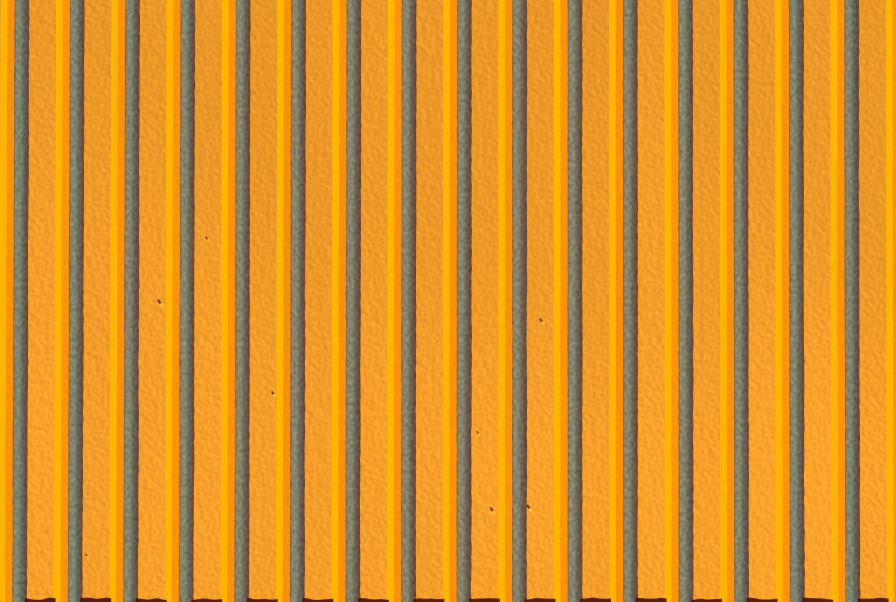
A WebGL 2 fragment shader for this texture:

```glsl
#version 300 es
precision highp float;
// Orange ribbed metal cladding: stucco faces, sunlit bevels and shaded grey grooves.

#define RIBS 16.2        // ribs across the canvas
#define FIRST_EDGE 0.0326 // left edge of the first full rib at the top
#define FACE_END 0.485   // profile breaks, as parts of one period
#define BEVEL_END 0.605
#define SIDE_END 0.735
#define GRAIN 190.0      // stucco bumps across the canvas
#define RELIEF 0.11      // strength of the stucco
#define LIP 0.0055       // height of the dark lower lip
#define DENT_CHANCE 0.09

uniform vec2 u_resolution;
out vec4 fragColor;

const vec3 FACE   = vec3(0.945, 0.612, 0.165);
const vec3 BEVEL  = vec3(1.000, 0.710, 0.000);
const vec3 SIDE   = vec3(0.985, 0.570, 0.045);
const vec3 GROOVE = vec3(0.565, 0.515, 0.415);
const vec3 SHADE  = vec3(0.405, 0.375, 0.325);
const vec3 RIM    = vec3(0.450, 0.280, 0.190);
const vec3 COOL   = vec3(0.86, 1.02, 1.08);
const vec3 LIP_COLOR = vec3(0.26, 0.08, 0.03);

vec2 hash2(vec2 p) {
  vec3 q = fract(p.xyx * vec3(0.1031, 0.1030, 0.0973));
  q += dot(q, q.yzx + 33.33);
  return fract((q.xx + q.yz) * q.zy);
}

float corner(vec2 cell, vec2 offset) {
  float angle = 6.2832 * hash2(cell).x;
  return dot(vec2(cos(angle), sin(angle)), offset);
}

float gradientNoise(vec2 p) {
  vec2 i = floor(p), f = fract(p);
  vec2 w = f * f * f * (f * (f * 6.0 - 15.0) + 10.0);
  vec2 e = vec2(1.0, 0.0);
  return mix(mix(corner(i, f), corner(i + e, f - e), w.x),
             mix(corner(i + e.yx, f - e.yx), corner(i + 1.0, f - 1.0), w.x), w.y);
}

float stucco(vec2 p) {
  return gradientNoise(p * GRAIN) + 0.6 * gradientNoise(p * GRAIN * 0.47 + 17.0);
}

// Antialiased step; pixel is the size of one pixel in the units of x
float edge(float at, float x, float pixel) {
  return clamp((x - at) / pixel + 0.5, 0.0, 1.0);
}

// Sparse dents: dark pit with a lit lower rim
float dents(vec2 p) {
  vec2 grid = p * 14.0, cell = floor(grid);
  vec2 seed = hash2(cell + 5.0);
  vec2 d = fract(grid) - 0.2 - 0.6 * hash2(cell + 31.0);
  d.x += 0.4 * d.y;
  float size = mix(0.025, 0.05, seed.y);
  float pit = smoothstep(size, 0.3 * size, length(d * vec2(1.3, 0.8)));
  float lit = smoothstep(size, 0.3 * size, length(d + vec2(-0.3, 1.2) * size));
  return step(seed.x, DENT_CHANCE) * (0.25 * lit - 0.6 * pit);
}

void main() {
  vec2 p = gl_FragCoord.xy / u_resolution.x;
  vec2 uv = gl_FragCoord.xy / u_resolution;
  float pixel = RIBS / u_resolution.x;

  // Rib coordinate, with a slight fan towards the bottom; wraps inside the groove
  float x = p.x + (1.0 - uv.y) * (0.0026 - 0.0041 * p.x);
  float u = (x - FIRST_EDGE) * RIBS;
  float rib = floor(u + 0.15);
  float t = u - rib;
  float wobble = 0.012 * gradientNoise(vec2(rib * 7.3, p.y * 110.0))
               + 0.010 * gradientNoise(vec2(rib * 3.1, p.y * 9.0));

  // Relief lit from the right
  float bump = stucco(p) - stucco(p + vec2(0.0016, 0.0010));
  float fine = gradientNoise(p * vec2(260.0, 210.0) + 40.0);
  float broad = gradientNoise(p * vec2(5.0, 4.0) + 9.0);

  // Groove: lit left part, shadow towards the next rib, brown rim
  float g = t < 0.4 ? t + 1.0 - SIDE_END : t - SIDE_END;
  float width = 1.0 - SIDE_END;
  float corners = smoothstep(0.25, 0.75, length((uv - 0.5) * vec2(1.1, 0.7)));
  vec3 groove = mix(GROOVE, SHADE, smoothstep(0.35, 0.75, g / width));
  groove *= mix(vec3(1.0), COOL, 0.35 + 0.65 * corners);
  groove = mix(groove, RIM, smoothstep(0.70, 0.93, g / width + wobble));
  groove = mix(groove, RIM, 0.5 * (1.0 - smoothstep(0.0, 0.14, g / width)));
  groove *= 1.0 + 0.22 * fine + 0.5 * RELIEF * bump;

  // Rib: rough face, smooth bright bevel, deeper orange side
  float tone = 1.0 + 0.03 * (hash2(vec2(rib + 50.0, 3.0)).x - 0.5) + 0.03 * broad;
  vec3 face = FACE * tone * (1.0 + RELIEF * bump + 0.03 * fine + dents(p));
  face *= mix(0.97, 1.02, smoothstep(1.0, 0.2, uv.y));
  vec3 bevel = BEVEL * (1.0 + 0.02 * fine);
  vec3 side = SIDE * tone * (1.0 + 0.4 * RELIEF * bump);
  vec3 color = mix(face, bevel, edge(FACE_END, t + 0.4 * wobble, pixel));
  color = mix(color, side, edge(BEVEL_END, t + 0.4 * wobble, pixel));

  float onRib = edge(0.0, t + wobble, pixel) * (1.0 - edge(SIDE_END, t + 0.5 * wobble, pixel));
  color = mix(groove, color, onRib);

  // Ragged dark lip under each face
  float lipTop = LIP * (1.0 + 0.7 * gradientNoise(vec2(p.x * 70.0, 2.5)));
  float lip = 1.0 - edge(lipTop, uv.y, 1.0 / u_resolution.y);
  lip *= edge(-0.04, t, pixel) * (1.0 - edge(FACE_END + 0.03, t, pixel));
  color = mix(color, LIP_COLOR, 0.9 * lip);

  fragColor = vec4(clamp(color, 0.0, 1.0), 1.0);
}
```
